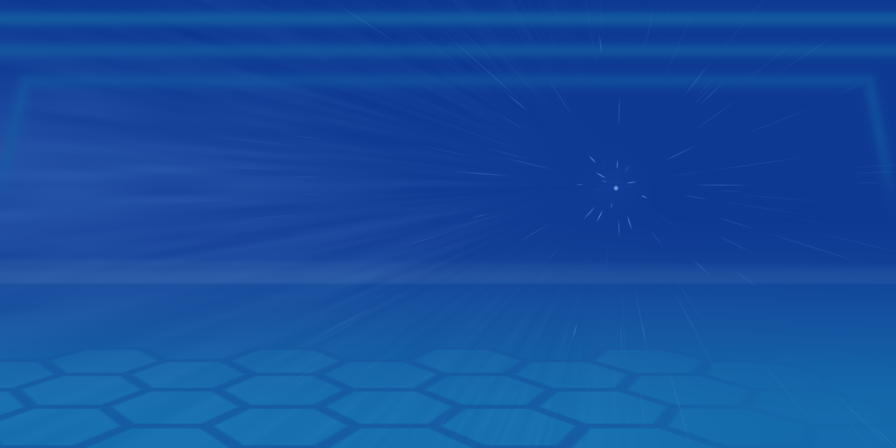
Write a Shadertoy shader that draws this background.

```glsl
#define DEEP_BLUE vec3(0.053, 0.222, 0.573)
#define FLOOR_BLUE vec3(0.075, 0.415, 0.672)
#define HAZE_BLUE vec3(0.16, 0.345, 0.668)
#define BEAM_BLUE vec3(0.075, 0.37, 0.635)
#define GRID_BLUE vec3(0.085, 0.345, 0.635)
#define SPARK_BLUE vec3(0.42, 0.63, 0.92)
#define BURST_CENTER vec2(1.375, 0.588)
#define VANISHING_POINT vec2(0.677, 0.768)
#define HEX_PERIOD vec2(0.707, 0.177)
#define HEX_LINE 0.055
#define BEAM_WIDTH 0.017

const float TAU = 6.28318;

float hash(vec2 p) {
    return fract(sin(dot(p, vec2(127.1, 311.7))) * 43758.5453);
}

float noise(vec2 p) {
    vec2 i = floor(p), f = fract(p);
    f = f * f * (3.0 - 2.0 * f);
    return mix(mix(hash(i), hash(i + vec2(1, 0)), f.x),
               mix(hash(i + vec2(0, 1)), hash(i + vec2(1, 1)), f.x), f.y);
}

float segmentDistance(vec2 p, vec2 a, vec2 b) {
    vec2 ab = b - a;
    return length(p - a - ab * clamp(dot(p - a, ab) / dot(ab, ab), 0.0, 1.0));
}

float softBeam(float d) {
    d /= BEAM_WIDTH;
    return exp(-d * d);
}

// Border distance and center height of a flat-topped hexagon of height 1
vec2 hexCell(vec2 q) {
    const vec2 period = vec2(1.7320508, 1.0);
    vec2 a = mod(q + 0.5 * period, period) - 0.5 * period;
    vec2 b = mod(q, period) - 0.5 * period;
    vec2 local = dot(a, a) < dot(b, b) ? a : b;
    vec2 c = abs(local);
    return vec2(0.5 - max(c.y, dot(c, vec2(0.8660254, 0.5))), q.y - local.y);
}

// One random radial dash in each angular sector
float dashes(float turn, float r, float sectors, vec2 startRange, float maxLength, float seed) {
    float id = mod(floor(turn * sectors), sectors);
    float start = mix(startRange.x, startRange.y, hash(vec2(id, seed)));
    float len = maxLength * (0.25 + 0.75 * hash(vec2(id, seed + 1.0)));
    float across = abs(fract(turn * sectors) - 0.5) * TAU * r / sectors;
    float width = max(0.003, 0.8 / iResolution.y);
    float along = smoothstep(start, start + 0.4 * len, r)
                * (1.0 - smoothstep(start + 0.5 * len, start + len, r));
    float strength = hash(vec2(id, seed + 2.0));
    return along * (1.0 - smoothstep(0.0, width, across)) * strength * strength;
}

void mainImage(out vec4 fragColor, in vec2 fragCoord) {
    vec2 p = fragCoord / iResolution.xy * vec2(2.0, 1.0);
    float pixel = 1.0 / iResolution.y;

    // Sky to floor gradient with a paler middle
    float ground = 1.0 - smoothstep(0.04, 0.52, p.y);
    vec3 color = mix(DEEP_BLUE, FLOOR_BLUE, ground);
    float middle = (p.y - 0.33) / 0.14;
    color += vec3(0.03, 0.025, 0.012) * exp(-middle * middle) * (1.0 - 0.3 * p.x);

    // Streaked haze fanning out to the left of the burst
    vec2 d = p - BURST_CENTER;
    float r = length(d);
    float turn = atan(-d.y, -d.x) / TAU + 0.5;
    float rays = 0.5 * noise(vec2(turn * 110.0, r * 2.0))
               + 0.5 * noise(vec2(turn * 370.0, r * 5.0 + 7.0));
    float hazeY = (p.y - 0.58) / 0.25;
    float left = 1.0 - smoothstep(0.0, 1.5, p.x);
    float haze = left * exp(-hazeY * hazeY);
    color = mix(color, HAZE_BLUE, haze * (0.45 + 0.5 * rays));
    color += vec3(0.035, 0.04, 0.03) * (rays - 0.5) * smoothstep(0.1, 0.5, r)
           * (1.0 - smoothstep(1.2, 1.5, p.x));

    // Pale horizon band in two steps
    float bandTop = 0.425 - 0.008 * p.x;
    float band = smoothstep(0.362, 0.372, p.y)
               * (0.55 * (1.0 - smoothstep(bandTop - 0.012, bandTop + 0.006, p.y))
                + 0.45 * (1.0 - smoothstep(0.385, 0.405, p.y)));
    color += vec3(0.06, 0.055, 0.03) * band * (1.0 - 0.15 * p.x);

    // Hexagon floor in perspective, open along its far rim
    float depth = max(VANISHING_POINT.y - p.y, 0.05);
    vec2 plane = vec2((p.x - VANISHING_POINT.x) / depth, 1.0 / depth);
    vec2 q = (plane - vec2(-0.07, 1.745)) / HEX_PERIOD * vec2(1.7320508, 1.0);
    vec2 cell = hexCell(q);
    float blur = max(0.025, pixel * plane.y * plane.y / HEX_PERIOD.y);
    float inside = 1.0 - smoothstep(0.5 + HEX_LINE - blur, 0.5 + HEX_LINE + blur, q.y);
    float fade = 1.0 - 0.9 * smoothstep(1.25, 1.85, p.x);
    float line = 1.0 - smoothstep(HEX_LINE - blur, HEX_LINE + blur, cell.x);
    float fill = (1.0 - step(0.25, cell.y)) * (1.0 - line);
    color += vec3(0.015, 0.025, 0.018) * fill * fade;
    color = mix(color, GRID_BLUE, 0.75 * line * inside * fade);

    // Horizontal beams and the slanted frame
    color = mix(color, BEAM_BLUE, 0.85 * softBeam(p.y - 0.958));
    color = mix(color, BEAM_BLUE, 0.65 * softBeam(p.y - 0.887));
    vec2 cornerL = vec2(0.057, 0.82), cornerR = vec2(1.94, 0.82);
    float top = segmentDistance(p, cornerL, cornerR);
    float legs = min(segmentDistance(p, cornerL, vec2(-0.015, 0.52)),
                     segmentDistance(p, cornerR, vec2(2.01, 0.46)));
    float legFade = smoothstep(0.48, 0.7, p.y);
    float frame = max(softBeam(top), softBeam(legs) * legFade);
    color = mix(color, BEAM_BLUE, 0.48 * frame);

    // Sparks flying from the burst
    float sparks = 0.6 * dashes(turn, r, 23.0, vec2(0.02, 0.08), 0.05, 3.0);
    sparks += 0.28 * dashes(turn + 0.013, r, 41.0, vec2(0.08, 0.32), 0.16, 11.0);
    for (float i = 0.0; i < 3.0; i++)
        sparks += 0.12 * dashes(turn + 0.007 * i, r, 67.0 + 16.0 * i,
                                vec2(0.15, 1.0), 0.3, 23.0 + 9.0 * i);
    float core = length(d + vec2(0.0, 0.008));
    sparks += 0.9 * (1.0 - smoothstep(0.002, 0.007, core)) + 0.06 * exp(-r * 28.0);
    color = mix(color, SPARK_BLUE, clamp(sparks, 0.0, 1.0));

    fragColor = vec4(color, 1.0);
}
```
